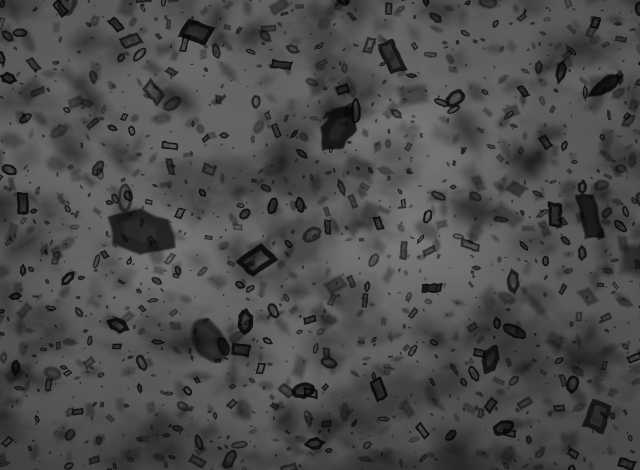
Write a Shadertoy shader that draws this texture.

```glsl
#define LIGHT 0.405
#define CORNER_FALLOFF 0.30
#define CLOUD_CONTRAST 0.30
#define INK_STRENGTH 0.86
#define HAZE_STRENGTH 0.50
#define RIM_WIDTH 0.46
#define ROUGHNESS 0.14
#define SHARP_BLUR 0.0012

const float TAU = 6.2831853;

vec3 hash3(vec3 p) {
    p = fract(p * vec3(0.1031, 0.1030, 0.0973));
    p += dot(p, p.yxz + 33.33);
    return fract((p.xxy + p.yxx) * p.zyx);
}

float valueNoise(vec2 p) {
    vec2 i = floor(p), f = fract(p);
    f = f * f * (3.0 - 2.0 * f);
    float a = hash3(vec3(i, 7.0)).x;
    float b = hash3(vec3(i + vec2(1, 0), 7.0)).x;
    float c = hash3(vec3(i + vec2(0, 1), 7.0)).x;
    float d = hash3(vec3(i + vec2(1, 1), 7.0)).x;
    return mix(mix(a, b, f.x), mix(c, d, f.x), f.y);
}

float fbm(vec2 p) {
    float sum = 0.0, amp = 0.5;
    for (int i = 0; i < 4; i++) {
        sum += amp * valueNoise(p);
        p = mat2(1.6, 1.2, -1.2, 1.6) * p + 17.3;
        amp *= 0.5;
    }
    return sum;
}

// Crystal outlines: block, pointed plate or rounded grain
float sdBlock(vec2 p, vec2 r) {
    vec2 d = abs(p) - r;
    return length(max(d, 0.0)) + min(max(d.x, d.y), 0.0);
}

float sdPlate(vec2 p, vec2 r) {
    p = abs(p);
    vec2 n = normalize(vec2(r.y, 0.75 * r.x));
    return max(p.y - r.y * 0.8, dot(p - vec2(r.x, 0.0), n));
}

float sdGrain(vec2 p, vec2 r) {
    float k = length(p / r);
    return k * (k - 1.0) / max(length(p / (r * r)), 0.001 / r.x);
}

float sdCrystal(vec2 p, vec2 r, float kind) {
    if (kind < 0.38) return sdBlock(p, r);
    if (kind < 0.68) return sdPlate(p, r);
    return sdGrain(p, r);
}

// Light passing one scattered layer; sizes is the range of half lengths
float crystalLayer(vec2 p, float cell, float density, vec2 sizes,
                   float blur, float hollow, float strength, float seed) {
    float light = 1.0;
    vec2 home = floor(p / cell);
    for (int y = -1; y <= 1; y++)
    for (int x = -1; x <= 1; x++) {
        vec2 id = home + vec2(x, y);
        vec3 place = hash3(vec3(id + 50.0, seed));
        if (place.z > density) continue;
        vec3 form = hash3(vec3(id + 50.0, seed + 31.0));
        vec3 look = hash3(vec3(id + 50.0, seed + 67.0));

        float angle = form.x * TAU, c = cos(angle), s = sin(angle);
        vec2 q = mat2(c, -s, s, c) * (p - (id + place.xy) * cell);
        float size = mix(sizes.x, sizes.y, form.y * form.y);
        vec2 r = size * vec2(1.0, mix(0.36, 0.75, form.z));

        // Skewed, slightly chipped outline with a dark rim
        q.x += q.y * (look.y - 0.5) * 0.5;
        float chip = valueNoise(q / size * 2.5 + look.xy * 40.0) - 0.5;
        float d = sdCrystal(q, r, look.x) + chip * size * ROUGHNESS;
        float soft = max(blur * mix(1.0, 2.5, look.z * look.z), 0.7 / iResolution.y);
        float body = 1.0 - smoothstep(-soft, soft, d);
        float core = 1.0 - smoothstep(-soft, soft, d + r.y * RIM_WIDTH);
        float glass = hollow * mix(0.45, 1.0, look.y) * (0.85 + 0.6 * chip);
        float fade = mix(1.0, 0.6, look.z * look.z);
        light *= 1.0 - strength * fade * body * (1.0 - core * glass);
    }
    return light;
}

void mainImage(out vec4 fragColor, in vec2 fragCoord) {
    vec2 p = fragCoord / iResolution.y;
    vec2 centered = fragCoord / iResolution.xy - vec2(0.48, 0.54);

    // Lamp glow and cloudy liquid
    float lum = LIGHT * (1.0 - CORNER_FALLOFF * dot(centered, centered) * 2.2);
    lum *= 1.0 + CLOUD_CONTRAST * 1.6 * (fbm(p * vec2(3.5, 4.5) + 3.0) - 0.5);
    lum *= 1.0 - CLOUD_CONTRAST * smoothstep(0.45, 0.75, fbm(p * vec2(8.0, 11.0) + 40.0));

    // Crystals far out of focus, then nearly in focus
    lum *= crystalLayer(p, 0.17, 0.70, vec2(0.025, 0.060), 0.026, 0.0, HAZE_STRENGTH, 1.0);
    lum *= crystalLayer(p, 0.085, 0.75, vec2(0.014, 0.030), 0.009, 0.3, HAZE_STRENGTH * 0.8, 2.0);
    lum *= crystalLayer(p, 0.060, 0.65, vec2(0.008, 0.020), 0.004, 0.6, HAZE_STRENGTH, 3.0);

    // Sharp crystals from dust to large plates
    lum *= crystalLayer(p, 0.030, 0.50, vec2(0.002, 0.006), SHARP_BLUR, 0.3, INK_STRENGTH * 0.8, 4.0);
    lum *= crystalLayer(p, 0.052, 0.70, vec2(0.007, 0.018), SHARP_BLUR, 0.95, INK_STRENGTH, 5.0);
    lum *= crystalLayer(p, 0.130, 0.50, vec2(0.018, 0.036), SHARP_BLUR, 0.75, INK_STRENGTH, 6.0);
    lum *= crystalLayer(p, 0.380, 0.50, vec2(0.045, 0.080), 0.0025, 0.30, INK_STRENGTH, 8.0);

    fragColor = vec4(vec3(clamp(lum + 0.012, 0.0, 1.0)), 1.0);
}
```
